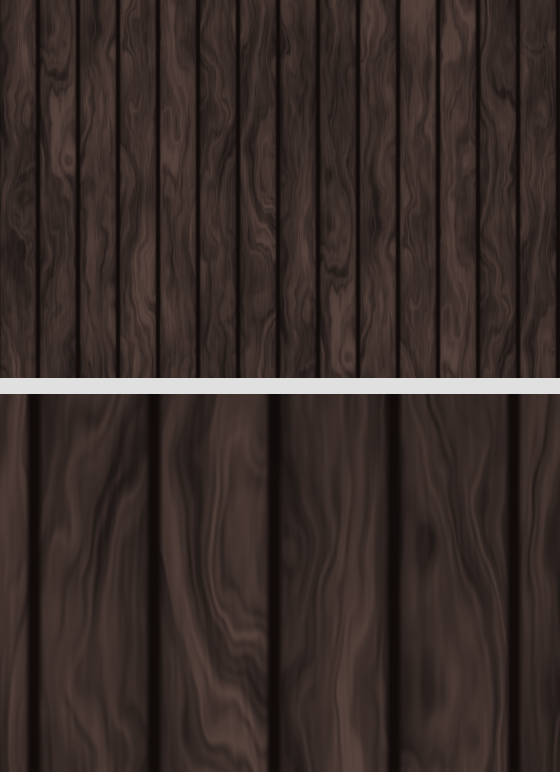
Top, the full canvas; bottom, a detail of the centre.
This texture is drawn by a Shadertoy shader. Its source:

```glsl
// Dark walnut boards standing side by side, parted by soft black grooves.
// Each board bends a grain coordinate with noise and knots, then reads bands,
// veins and pores along it. A set of boards recurs, slid along its length.

#define PLANKS 14.0
#define PLANK_OFFSET 0.05
#define SET_SIZE 7.0
#define SET_SLIDE 4.92
#define WARP 1.5
#define VEIN_FREQ 17.0
#define CONTRAST 1.55
#define GROOVE_HALF 0.02
#define GROOVE_SOFT 0.085

const vec3 GROOVE_COLOR = vec3(0.065, 0.045, 0.040);
const vec3 DARK_WOOD = vec3(0.125, 0.098, 0.090);
const vec3 LIGHT_WOOD = vec3(0.335, 0.258, 0.235);

float hash(vec2 p) {
    vec3 q = fract(vec3(p.xyx) * 0.1031);
    q += dot(q, q.yzx + 33.33);
    return fract((q.x + q.y) * q.z);
}

float noise(vec2 p) {
    vec2 cell = floor(p), f = fract(p);
    f = f * f * (3.0 - 2.0 * f);
    float low = mix(hash(cell), hash(cell + vec2(1, 0)), f.x);
    float high = mix(hash(cell + vec2(0, 1)), hash(cell + vec2(1, 1)), f.x);
    return mix(low, high, f.y);
}

float fbm(vec2 p) {
    float sum = 0.0, weight = 0.53;
    for (int i = 0; i < 4; i++) {
        sum += weight * noise(p);
        p = p * 2.03 + 17.7;
        weight *= 0.5;
    }
    return sum;
}

// Coordinate across the grain; its level lines are the growth rings.
float grainCoord(vec2 p, float seed) {
    float bend = fbm(vec2(p.x * 1.1, p.y * 0.42) + seed * 13.7) - 0.5;
    float ripple = noise(vec2(p.x * 2.5, p.y * 2.2) + seed * 5.1) - 0.5;
    float across = p.x + WARP * bend + 0.12 * ripple;

    // Long knots push the rings aside into arches and eyes.
    for (int i = 0; i < 3; i++) {
        vec2 key = vec2(seed * 3.0 + 1.0, float(i) * 7.0 + 2.0);
        vec2 knot = vec2(hash(key), 15.0 * hash(key + 40.0));
        vec2 toKnot = (p - knot) * vec2(2.2, 0.85);
        across += (hash(key + 80.0) - 0.3) * exp(-dot(toKnot, toKnot));
    }
    return across;
}

// Wood brightness from 0 to 1.
float woodTone(vec2 p, float seed) {
    float g = grainCoord(p, seed);
    float bands = noise(vec2(g * 6.0, p.y * 0.35 + seed * 9.0));
    float veins = noise(vec2(g * VEIN_FREQ, p.y * 0.6 + seed * 21.0));
    float blotch = fbm(vec2(p.x * 1.5, p.y * 0.7) + seed * 31.0);
    float pores = noise(vec2(p.x * 26.0 + g * 6.0, p.y * 2.5) + seed * 3.0);

    // Veins fade out where they would be finer than the sampling.
    float veinFade = 1.0 - smoothstep(0.4, 1.2, fwidth(g * VEIN_FREQ));
    float tone = 0.40 * (bands - 0.5) + 0.32 * veinFade * (veins - 0.5);
    tone += 0.42 * (blotch - 0.5) + 0.14 * (pores - 0.5);
    return 0.49 + CONTRAST * tone;
}

void mainImage(out vec4 fragColor, in vec2 fragCoord) {
    // One unit is one board width.
    vec2 p = fragCoord / iResolution.x * PLANKS + vec2(PLANK_OFFSET, 0.0);
    float plank = floor(p.x);
    float seed = mod(plank, SET_SIZE) + 1.0;
    vec2 local = vec2(fract(p.x), p.y + SET_SLIDE * floor(plank / SET_SIZE));

    // Grain, with each board a little lighter or darker than the next.
    float plankShift = 0.16 * (hash(vec2(seed, 4.0)) - 0.5);
    plankShift += seed == 5.0 ? 0.12 : 0.0;
    float tone = clamp(woodTone(local, seed) + plankShift, 0.0, 1.0);
    vec3 color = mix(DARK_WOOD, LIGHT_WOOD, tone);

    // Rounded board edges and the groove between them.
    float edge = min(local.x, 1.0 - local.x);
    color *= mix(0.84, 1.0, smoothstep(0.03, 0.20, edge));
    float pixel = PLANKS / iResolution.x;
    float body = smoothstep(GROOVE_HALF, max(GROOVE_SOFT, GROOVE_HALF + pixel), edge);
    color = mix(GROOVE_COLOR, color, body);

    fragColor = vec4(color, 1.0);
}
```
